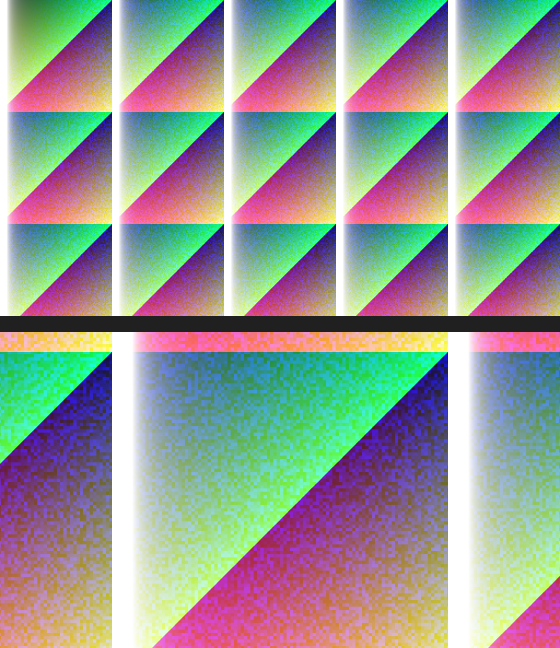
Top: the whole. Bottom: its middle third, enlarged.
Give the GLSL for this pattern, as a Shadertoy shader.

```glsl
// Square tiles hung from the top edge: red ramps downward, green wraps on the
// diagonal, blue is fine grain, and each left edge fades smoothly to white.
// The grain fades out toward the upper left corner of the canvas.

#define COLUMNS 5.0          // tiles across the canvas
#define GRAINS 512.0         // grain cells across the canvas
#define GRAIN_MEAN 0.47      // average blue level
#define GRAIN_CONTRAST 0.72  // spread of blue around its average
#define GLOW 0.06            // width of the pure white strip, in tiles
#define GRAIN_START 0.1      // distance from the corner, in tiles, where grain begins
#define GRAIN_FULL 1.0       // distance at which grain has full strength
#define SAMPLES 3            // antialiasing samples per axis

float hash(vec2 cell) {
    vec3 h = fract(cell.xyx * vec3(0.1031, 0.1030, 0.0973));
    h += dot(h, h.yzx + 33.33);
    return fract((h.x + h.y) * h.z);
}

// Position is in tiles, measured right and down from the upper left corner.
vec3 tileColor(vec2 position) {
    vec2 local = fract(position);

    // Per-cell grain runs continuously across the tile borders
    float noise = hash(floor(position * GRAINS / COLUMNS)) - 0.5;
    float grain = GRAIN_MEAN + GRAIN_CONTRAST * noise;
    grain *= smoothstep(GRAIN_START, GRAIN_FULL, length(position));

    // Vertical ramp, diagonal sawtooth, grain
    vec3 color = vec3(local.y, fract(local.x + local.y), grain);

    // Inverse-distance fade to white
    float glow = min(GLOW / max(local.x, 0.001), 1.0);
    return mix(color, vec3(1.0), glow);
}

void mainImage(out vec4 fragColor, in vec2 fragCoord) {
    vec3 sum = vec3(0.0);

    // Average a grid of samples to smooth the diagonal and tile edges
    for (int j = 0; j < SAMPLES; j++) {
        for (int i = 0; i < SAMPLES; i++) {
            vec2 offset = (vec2(i, j) + 0.5) / float(SAMPLES) - 0.5;
            vec2 point = fragCoord + offset;
            point.y = iResolution.y - point.y;
            sum += tileColor(point * COLUMNS / iResolution.x);
        }
    }
    fragColor = vec4(sum / float(SAMPLES * SAMPLES), 1.0);
}
```
